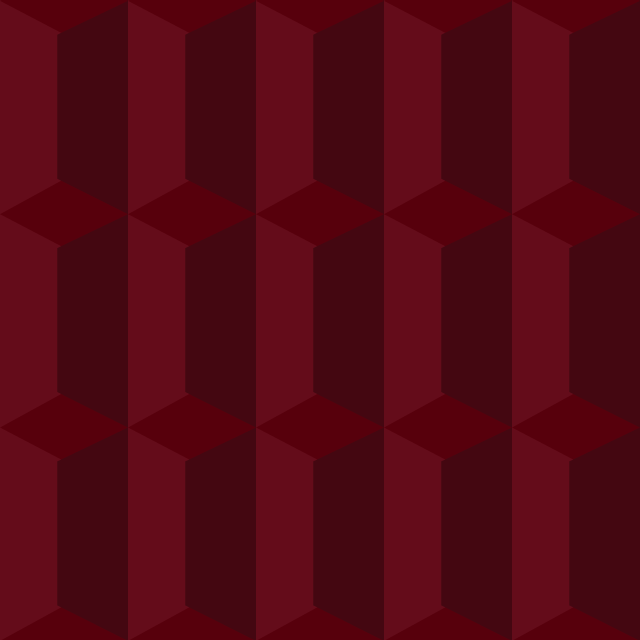
A Shadertoy shader for this pattern:

```glsl
// Rows of tall folded prisms with rhombic caps, in three flat dark reds.
#define REPEATS vec2(5.0, 3.0)
#define FOLD 0.447          // x of the vertical fold within a cell
#define APEX 0.478          // x where the two sloping edges meet
#define TOP_RISE 0.150      // depth of the cap at the top of a cell
#define BOTTOM_RISE 0.157   // depth of the cap at the bottom of a cell
#define ROW_SHIFT 0.004     // downward offset of the rows, in cells
#define SHADE_COLOR vec3(0.265, 0.029, 0.067)
#define LIGHT_COLOR vec3(0.392, 0.048, 0.102)
#define CAP_COLOR vec3(0.342, 0.0, 0.047)
#define SAMPLES 4           // smoothing samples per axis

// True when a point lies between the upper and lower sloping edges.
bool betweenSlopes(float y, float slope) {
    return y > TOP_RISE * slope && 1.0 - y > BOTTOM_RISE * slope;
}

// Flat colour of the prism face at a canvas position from 0 to 1.
vec3 prismColor(vec2 uv) {
    float x = fract(uv.x * REPEATS.x);
    float y = fract(-uv.y * REPEATS.y - ROW_SHIFT); // runs downward

    // The shaded face overlaps the tip of the lit one.
    if (x > FOLD && betweenSlopes(y, (1.0 - x) / (1.0 - APEX))) return SHADE_COLOR;
    if (betweenSlopes(y, x / APEX)) return LIGHT_COLOR;
    return CAP_COLOR;
}

void mainImage(out vec4 fragColor, in vec2 fragCoord) {
    // Average a regular grid of samples to smooth every edge.
    vec3 sum = vec3(0.0);
    for (int j = 0; j < SAMPLES; j++) {
        for (int i = 0; i < SAMPLES; i++) {
            vec2 offset = (vec2(i, j) + 0.5) / float(SAMPLES) - 0.5;
            sum += prismColor((fragCoord + offset) / iResolution.xy);
        }
    }
    fragColor = vec4(sum / float(SAMPLES * SAMPLES), 1.0);
}
```
